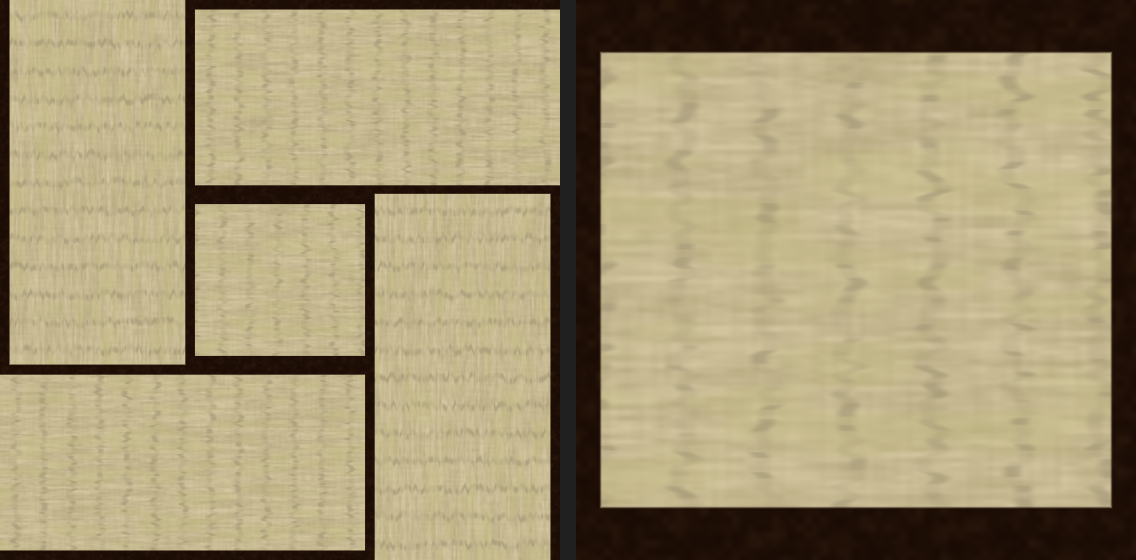
Left: the whole. Right: its middle third, enlarged.
Give the GLSL for this pattern, as a three.js fragment shader.

```glsl
// Five woven straw mats laid in a pinwheel, divided by dark cloth borders.
// Each mat is a box mask; reeds are stretched noise crossed by evenly spaced
// warp bands with ragged edges, and cellular noise gives blotches and wear.
varying vec2 vUv;

const vec3 STRAW_LIGHT = vec3(0.808, 0.757, 0.605);
const vec3 STRAW_DARK = vec3(0.745, 0.695, 0.535);
const vec3 STRAW_YELLOW = vec3(0.770, 0.735, 0.510);
const vec3 WARP_SHADE = vec3(0.650, 0.600, 0.470);
const vec3 CLOTH_DARK = vec3(0.100, 0.043, 0.016);
const vec3 CLOTH_BROWN = vec3(0.168, 0.094, 0.042);

const float EDGE = 0.0010;         // softness of mat edges
const float REED = 0.0036;         // pitch of the reeds
const float BAND = 0.0497;         // spacing of the warp bands
const float BAND_START = 0.0286;   // first band from the mat origin
const float CENTER_SHIFT = 0.0203; // band offset in the middle mat
const float BAND_HALF = 0.0085;    // half width of a band
const float RAGGED = 0.0130;       // jitter of band edges

float hash(vec2 p) {
  vec3 q = fract(p.xyx * 0.1031);
  q += dot(q, q.yzx + 33.33);
  return fract((q.x + q.y) * q.z);
}

float valueNoise(vec2 p) {
  vec2 i = floor(p);
  vec2 f = smoothstep(0.0, 1.0, fract(p));
  float low = mix(hash(i), hash(i + vec2(1.0, 0.0)), f.x);
  float high = mix(hash(i + vec2(0.0, 1.0)), hash(i + 1.0), f.x);
  return mix(low, high, f.y);
}

// Distance to the nearest scattered cell point
float cellular(vec2 p) {
  vec2 cell = floor(p);
  float nearest = 2.0;
  for (int y = -1; y <= 1; y++) {
    for (int x = -1; x <= 1; x++) {
      vec2 c = cell + vec2(float(x), float(y));
      vec2 point = c + vec2(hash(c), hash(c + 57.0));
      nearest = min(nearest, distance(p, point));
    }
  }
  return nearest;
}

// Coverage of the box between two corners
float boxMask(vec2 p, vec2 lo, vec2 hi) {
  vec2 d = abs(p - 0.5 * (lo + hi)) - 0.5 * (hi - lo);
  return 1.0 - smoothstep(-EDGE, EDGE, max(d.x, d.y));
}

// Woven straw: p.x runs along the reeds, p.y across them
vec3 strawColor(vec2 p, float bandStart) {
  float reed = p.y / REED;
  float fibre = valueNoise(vec2(p.x / 0.045, reed));
  float fleck = valueNoise(vec2(p.x / 0.011, reed * 1.3 + 40.0));
  float weft = valueNoise(vec2(p.x / 0.004, p.y / 0.03 + 90.0));
  float blotch = cellular(p * vec2(14.0, 32.0));

  float tone = 0.50 + 1.05 * (fibre - 0.5) + 0.65 * (fleck - 0.5)
             + 0.40 * (weft - 0.5) + 0.35 * (0.45 - blotch);
  vec3 color = mix(STRAW_DARK, STRAW_LIGHT, clamp(tone, -0.35, 1.25));
  float yellow = smoothstep(0.45, 0.85, valueNoise(p * vec2(18.0, 70.0) + 11.0));
  color = mix(color, STRAW_YELLOW, 0.40 * yellow);

  // Ragged warp bands with a dark dash on some reeds
  float along = (p.x - bandStart) / BAND;
  float index = floor(along + 0.5);
  float jitter = valueNoise(vec2(index * 7.0, reed * 0.65)) - 0.5;
  float offset = abs((along - index) * BAND + jitter * RAGGED);
  float band = 1.0 - smoothstep(0.15 * BAND_HALF, BAND_HALF, offset);
  float dash = smoothstep(0.45, 0.85, valueNoise(vec2(index * 5.0 + 3.0, reed * 0.9)));
  return mix(color, WARP_SHADE, band * (0.24 + 0.46 * dash));
}

// Border cloth: faint brown patches with a fine weave
vec3 clothColor(vec2 p) {
  float patches = 1.0 - smoothstep(0.10, 0.75, cellular(p * 55.0));
  float weave = valueNoise(p * vec2(210.0, 210.0));
  return mix(CLOTH_DARK, CLOTH_BROWN, 0.60 * patches * weave + 0.22 * weave);
}

void main() {
  vec2 p = vUv;

  // Mats around the pinwheel, and the small one in the middle
  float upright = max(boxMask(p, vec2(0.017, 0.349), vec2(0.331, 1.1)),
                      boxMask(p, vec2(0.669, -0.1), vec2(0.983, 0.654)));
  float level = max(boxMask(p, vec2(0.348, 0.669), vec2(1.1, 0.983)),
                    boxMask(p, vec2(-0.1, 0.017), vec2(0.652, 0.331)));
  float middle = boxMask(p, vec2(0.348, 0.3646), vec2(0.652, 0.6354));

  // Turn the weave in the upright mats
  vec2 weave = upright > 0.0 ? vec2(1.0 - p.y, p.x + 2.0) : p;
  float bandStart = BAND_START + (middle > 0.0 ? CENTER_SHIFT : 0.0);

  float mat = max(middle, max(upright, level));
  vec3 color = mix(clothColor(p), strawColor(weave, bandStart), mat);
  gl_FragColor = vec4(color, 1.0);
}
```
